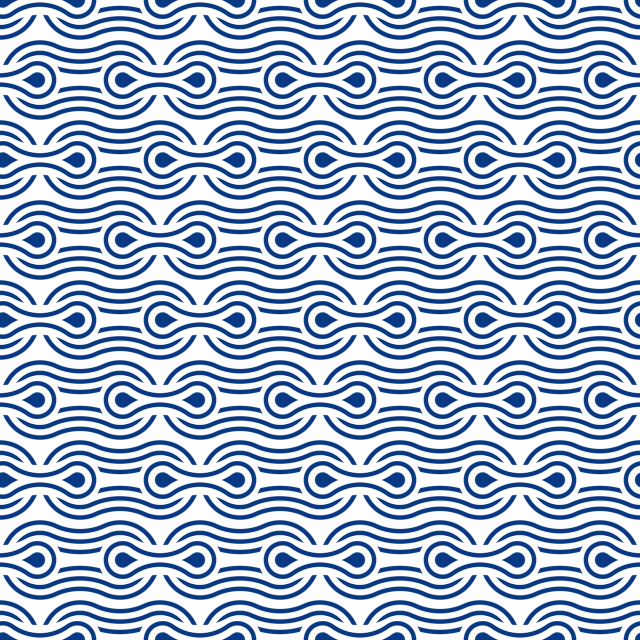
A WebGL 2 fragment shader for this pattern:

```glsl
#version 300 es
precision highp float;

uniform vec2 u_resolution;
out vec4 outColor;

// Lengths are in row heights; a link and its gap together span two rows' height.
const float ROWS = 8.0;             // even, so the staggered rows wrap
const float LINK_SPACING = 2.0;
const float ROW_SHIFT = 0.5;        // sideways offset of the even rows

const float LINK_HALF_SPAN = 0.467; // link center to the center of its bulb
const float LINK_ARC_HEIGHT = 0.646;
const float LINK_RADIUS = 0.209;
const float DROP_RADIUS = 0.096;

const float MARGIN_RADIUS = 0.302;  // clear space around each link
const float MARGIN_ARC_HEIGHT = 0.875;

const float WAVE_HALF_SPAN = 0.5;
const float WAVE_ARC_HEIGHT = 1.094;
const float WAVE_INNER_RADIUS = 0.209;
const float WAVE_STEP = 0.13;
const int WAVE_COUNT = 3;

const float LINE_HALF_WIDTH = 0.0275;
const float EDGE_PIXELS = 0.75;

const vec3 PAPER = vec3(0.995, 0.995, 1.0);
const vec3 INK = vec3(0.03, 0.22, 0.505);

// Distance from two bulb centers, joined smoothly by concave arcs
// centered at arcHeight above and below the middle.
float bulbPairLevel(vec2 p, float halfSpan, float arcHeight) {
    p = abs(p);
    bool betweenBulbs = p.x * arcHeight < halfSpan * (arcHeight - p.y);
    float arcReach = length(vec2(halfSpan, arcHeight));
    return betweenBulbs
        ? arcReach - distance(p, vec2(0.0, arcHeight))
        : distance(p, vec2(halfSpan, 0.0));
}

// Coverage of the side where the signed distance is negative.
float inside(float signedDistance, float blur) {
    return 1.0 - smoothstep(-blur, blur, signedDistance);
}

float line(float level, float radius, float blur) {
    return inside(abs(level - radius) - LINE_HALF_WIDTH, blur);
}

void main() {
    vec2 grid = gl_FragCoord.xy / u_resolution * ROWS;
    float blur = EDGE_PIXELS * ROWS / min(u_resolution.x, u_resolution.y);

    // Position relative to the nearest link, in staggered rows
    float row = floor(grid.y + 0.5);
    float shift = ROW_SHIFT * (1.0 - mod(row, 2.0));
    float halfSpacing = 0.5 * LINK_SPACING;
    vec2 linkPos = vec2(
        mod(grid.x - shift + halfSpacing, LINK_SPACING) - halfSpacing,
        grid.y - row);
    vec2 wavePos = vec2(halfSpacing - abs(linkPos.x), linkPos.y);

    // Nested waves between neighboring links
    float waveLevel = bulbPairLevel(wavePos, WAVE_HALF_SPAN, WAVE_ARC_HEIGHT);
    float ink = 0.0;
    for (int i = 0; i < WAVE_COUNT; i++) {
        float radius = WAVE_INNER_RADIUS + WAVE_STEP * float(i);
        ink = max(ink, line(waveLevel, radius, blur));
    }

    // Clear margin that cuts the waves off around each link
    float marginLevel = bulbPairLevel(linkPos, LINK_HALF_SPAN, MARGIN_ARC_HEIGHT);
    ink *= 1.0 - inside(marginLevel - MARGIN_RADIUS, blur);

    // Link outline and the two solid drops within it
    float linkLevel = bulbPairLevel(linkPos, LINK_HALF_SPAN, LINK_ARC_HEIGHT);
    ink = max(ink, line(linkLevel, LINK_RADIUS, blur));
    ink = max(ink, inside(linkLevel - DROP_RADIUS, blur));

    outColor = vec4(mix(PAPER, INK, ink), 1.0);
}
```
